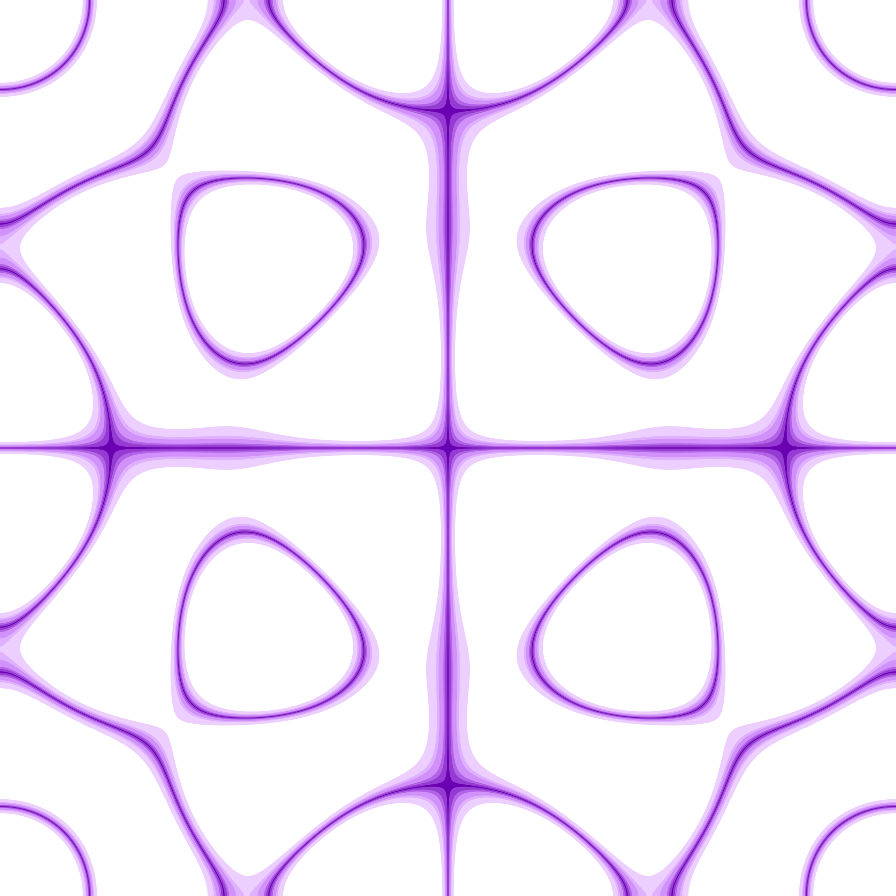
Write a Shadertoy shader that draws this pattern.

```glsl
// Nodal lines of a square vibrating plate: two crossed sine modes are summed,
// and the distance of that sum from zero is drawn as stepped violet bands
// that darken towards the still lines.

#define MODE_HIGH 3.5     // half waves from centre to edge, fast mode
#define MODE_LOW 1.5      // half waves from centre to edge, slow mode
#define BAND_PALE 0.200   // amplitude limits, from outermost to innermost
#define BAND_LIGHT 0.118
#define BAND_MID 0.091
#define BAND_DEEP 0.046
#define BAND_DARK 0.027
#define BAND_CORE 0.006
#define EDGE_SOFTNESS 0.6 // filter width in pixels

const float PI = 3.14159265;

// Signed amplitude of the plate, with p in -1..1 on both axes
float plateAmplitude(vec2 p) {
    vec2 fast = sin(PI * MODE_HIGH * p);
    vec2 slow = sin(PI * MODE_LOW * p);
    return fast.x * slow.y + slow.x * fast.y;
}

// Share of the filter footprint where the amplitude lies within +-limit
float bandCoverage(float amplitude, float limit, float footprint) {
    float below = clamp((limit - amplitude) / footprint + 0.5, 0.0, 1.0);
    float under = clamp((-limit - amplitude) / footprint + 0.5, 0.0, 1.0);
    return below - under;
}

void mainImage(out vec4 fragColor, in vec2 fragCoord) {
    vec2 p = 2.0 * fragCoord / iResolution.xy - 1.0;
    float amplitude = plateAmplitude(p);
    vec2 slope = vec2(dFdx(amplitude), dFdy(amplitude));
    float footprint = max(EDGE_SOFTNESS * length(slope), 1e-5);

    float limits[6] = float[6](BAND_PALE, BAND_LIGHT, BAND_MID,
                               BAND_DEEP, BAND_DARK, BAND_CORE);
    vec3 tints[6] = vec3[6](vec3(0.93, 0.81, 1.00), vec3(0.87, 0.69, 1.00),
                            vec3(0.82, 0.57, 0.98), vec3(0.70, 0.39, 0.90),
                            vec3(0.58, 0.23, 0.82), vec3(0.42, 0.00, 0.70));

    // Layer the bands over white, widest first
    vec3 color = vec3(1.0);
    for (int i = 0; i < 6; i++) {
        color = mix(color, tints[i], bandCoverage(amplitude, limits[i], footprint));
    }
    fragColor = vec4(color, 1.0);
}
```
